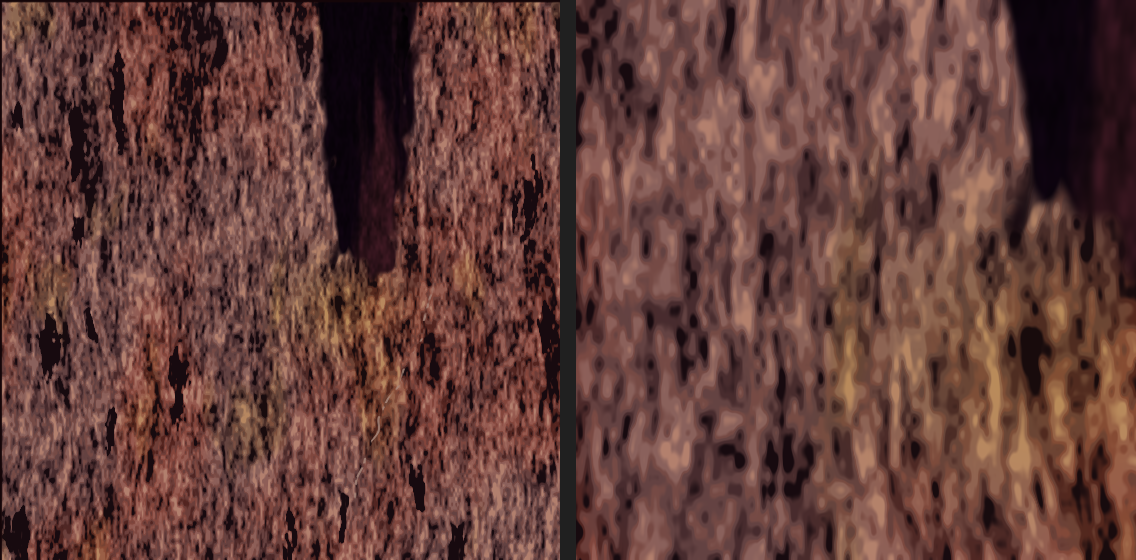
Left, the full canvas; right, a detail of the centre.
Reproduce this texture procedurally as a WebGL 2 fragment shader.

```glsl
#version 300 es
precision highp float;

uniform vec2 u_resolution;
out vec4 fragColor;

float hash(vec2 cell, float seed) {
    vec3 p = fract(vec3(cell.xyx) * vec3(0.1031, 0.1030, 0.0973) + seed * 0.137);
    p += dot(p, p.yzx + 33.33);
    return fract((p.x + p.y) * p.z);
}

float noise(vec2 p, float seed) {
    vec2 cell = floor(p);
    vec2 f = fract(p);
    f = f * f * (3.0 - 2.0 * f);
    float low = mix(hash(cell, seed), hash(cell + vec2(1, 0), seed), f.x);
    float high = mix(hash(cell + vec2(0, 1), seed), hash(cell + vec2(1, 1), seed), f.x);
    return mix(low, high, f.y);
}

float fbm(vec2 p, float seed) {
    float sum = 0.0;
    float weight = 0.5;
    for (int i = 0; i < 4; i++) {
        sum += weight * noise(p, seed + float(i));
        p = p * 2.03 + 7.1;
        weight *= 0.5;
    }
    return sum / 0.9375;
}

// Fibre tone, centred on zero with a spread near one
float fibreTone(vec2 p) {
    float coarse = noise(p * vec2(85.0, 20.0), 1.0) - 0.5;
    float strand = noise(p * vec2(165.0, 48.0), 2.0) - 0.5;
    float speck = noise(p * vec2(250.0, 120.0), 3.0) - 0.5;
    float patches = fbm(p * vec2(9.0, 4.0), 4.0) - 0.5;
    return 2.4 * coarse + 3.4 * strand + 2.6 * speck + 2.2 * patches;
}

vec3 barkColor(float tone, float redness) {
    vec3 black = vec3(0.09, 0.04, 0.06);
    vec3 umber = mix(vec3(0.28, 0.17, 0.18), vec3(0.33, 0.14, 0.12), redness);
    vec3 brown = mix(vec3(0.39, 0.26, 0.26), vec3(0.43, 0.24, 0.22), redness);
    vec3 rust = mix(vec3(0.46, 0.29, 0.27), vec3(0.52, 0.27, 0.23), redness);
    vec3 rose = mix(vec3(0.54, 0.38, 0.36), vec3(0.59, 0.35, 0.31), redness);
    vec3 color = mix(black, umber, smoothstep(-2.1, -1.2, tone));
    color = mix(color, brown, smoothstep(-1.0, -0.3, tone));
    color = mix(color, rust, smoothstep(-0.1, 0.4, tone));
    color = mix(color, rose, smoothstep(0.5, 1.1, tone));
    return mix(color, vec3(0.70, 0.50, 0.43), smoothstep(1.4, 2.6, tone));
}

// Scattered tall slits with ragged outlines
float slits(vec2 p, float ragged) {
    float cover = 0.0;
    for (int i = 0; i < 18; i++) {
        vec2 id = vec2(float(i), 3.0);
        vec2 center = vec2(hash(id, 11.0), hash(id, 12.0));
        vec2 size = mix(vec2(0.006, 0.025), vec2(0.018, 0.075), hash(id, 13.0));
        vec2 offset = p - center;
        offset.x += offset.y * (hash(id, 14.0) - 0.4) * 0.25;
        float d = length(offset / size) + ragged;
        cover = max(cover, 1.0 - smoothstep(0.7, 1.0, d));
    }
    return cover;
}

// Deep hollow that narrows downward from the top edge
float hollowMask(vec2 p, float ragged) {
    float center = mix(0.658, 0.654, p.y);
    float halfWidth = mix(0.055, 0.086, smoothstep(0.55, 0.85, p.y));
    float side = halfWidth - abs(p.x - center) + ragged * 0.025;
    float base = p.y - 0.525 + ragged * 0.06;
    return smoothstep(-0.004, 0.012, side) * smoothstep(-0.006, 0.012, base);
}

vec3 hollowColor(vec2 p, float tone) {
    float streak = fbm(p * vec2(32.0, 3.0), 21.0);
    float lit = smoothstep(0.35, 0.7, streak + 0.8 * (p.x - 0.65) - 0.5 * (p.y - 0.7));
    vec3 color = mix(vec3(0.04, 0.01, 0.045), vec3(0.19, 0.075, 0.105), lit);
    return color * (1.0 + 0.15 * tone);
}

void main() {
    vec2 uv = gl_FragCoord.xy / u_resolution;

    // Gentle sway of the fibres
    vec2 p = uv;
    p.x += 0.022 * (fbm(uv * vec2(5.0, 4.0), 31.0) - 0.5);
    p.x += 0.006 * (noise(uv * vec2(30.0, 18.0), 32.0) - 0.5);
    float tone = fibreTone(p);
    float ragged = noise(p * vec2(75.0, 28.0), 33.0) - 0.5;

    // Dark crevices
    float seam = fbm(p * vec2(26.0, 5.5), 34.0);
    float crevice = smoothstep(0.60, 0.74, seam);
    float slit = slits(p, ragged * 1.4 + 0.15 * tone);
    tone -= 1.5 * crevice + 3.2 * slit;

    // Bark with drifting hue and ochre patches
    float redness = smoothstep(0.3, 0.65, fbm(p * vec2(7.0, 3.5), 35.0));
    vec3 color = barkColor(tone + 0.12, redness);
    float ochre = exp(-dot((uv - vec2(0.62, 0.45)) * vec2(9.0, 11.0), (uv - vec2(0.62, 0.45)) * vec2(9.0, 11.0)));
    ochre += 0.6 * smoothstep(0.6, 0.75, fbm(p * vec2(12.0, 4.0), 36.0));
    color *= mix(vec3(1.0), vec3(1.04, 1.10, 0.80), min(ochre, 1.0));

    // Pale broken crack
    float crackX = mix(0.632, 0.77, smoothstep(0.09, 0.5, uv.y));
    crackX += 0.014 * (noise(vec2(uv.y * 35.0, 2.0), 37.0) - 0.5);
    float crack = 1.0 - smoothstep(0.0008, 0.0032, abs(uv.x - crackX));
    crack *= smoothstep(0.08, 0.12, uv.y) * (1.0 - smoothstep(0.46, 0.51, uv.y));
    crack *= smoothstep(0.3, 0.6, noise(uv * vec2(90.0, 130.0), 38.0));
    color = mix(color, vec3(0.66, 0.54, 0.49), 0.8 * crack);

    // Hollow and thin shaded border
    color = mix(color, hollowColor(p, tone), hollowMask(p, ragged));
    float border = smoothstep(0.002, 0.005, uv.x) * smoothstep(0.002, 0.006, 1.0 - uv.y);
    fragColor = vec4(mix(vec3(0.08, 0.02, 0.03), color, border), 1.0);
}
```
